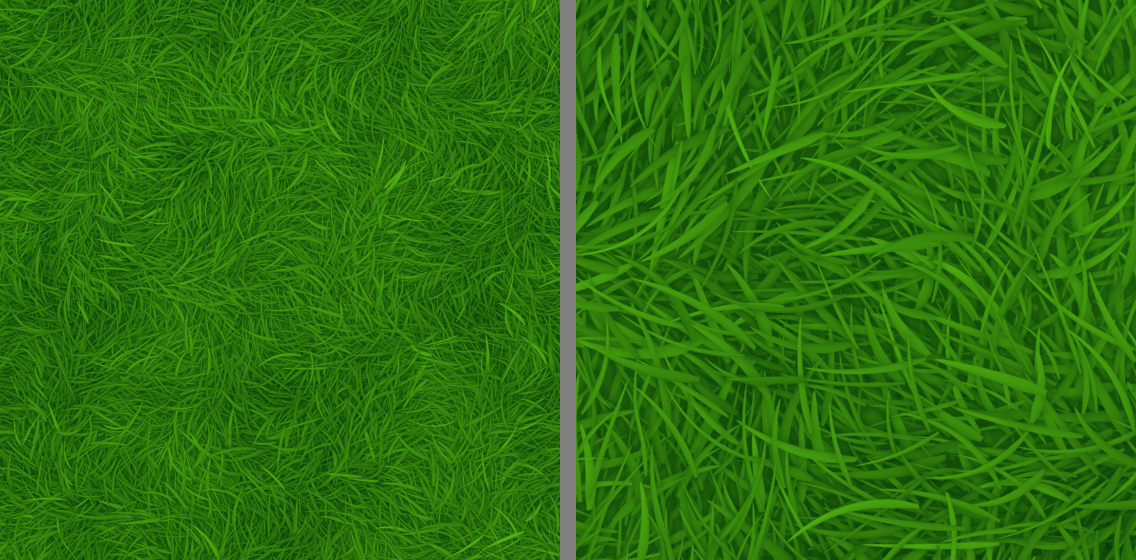
Left, the full canvas; right, a detail of the centre.
Write a Shadertoy shader that draws this texture.

```glsl
const vec3 DARK_GREEN = vec3(0.06, 0.28, 0.03);
const vec3 BRIGHT_GREEN = vec3(0.26, 0.60, 0.05);
const int LAYERS = 14;
const float REACH_HIGH = 0.052;      // farthest a top blade extends from its centre
const float REACH_LOW = 0.034;       // the same for the bottom layer
const float CELLS_PER_REACH = 1.25;
const float JITTER = 0.5;            // keeps every blade inside its 3 by 3 cells
const float THIN = 0.0015;           // half widths of blades
const float WIDE = 0.0043;
const float SHORT = 0.40;            // half lengths, as shares of the reach
const float LONG = 0.84;
const float MAX_BEND = 0.27;
const float SPREAD = 0.90;           // scatter around the flow, radians
const float SHADOW_SIZE = 0.0070;
const float SHADOW_DEPTH = 0.13;
const float MAX_SHADOW = 0.38;
const float TONE_LOW = 0.56;
const float TONE_HIGH = 0.90;
const float TONE_VARIATION = 0.34;
const float GROUND_TONE = 0.46;
const float PATCH_SCALE = 6.0;       // broad patches of light
const float PATCH_DEPTH = 0.18;

// Integer hash giving three values in 0..1
vec3 hash3(ivec3 p) {
    uvec3 v = uvec3(p) * 1664525u + 1013904223u;
    v.x += v.y * v.z; v.y += v.z * v.x; v.z += v.x * v.y;
    v ^= v >> 16u;
    v.x += v.y * v.z; v.y += v.z * v.x; v.z += v.x * v.y;
    return vec3(v >> 8u) / 16777216.0;
}

float valueNoise(vec2 p, int seed) {
    ivec2 i = ivec2(floor(p));
    vec2 f = fract(p);
    f = f * f * (3.0 - 2.0 * f);
    float a = hash3(ivec3(i, seed)).x;
    float b = hash3(ivec3(i + ivec2(1, 0), seed)).x;
    float c = hash3(ivec3(i + ivec2(0, 1), seed)).x;
    float d = hash3(ivec3(i + ivec2(1, 1), seed)).x;
    return mix(mix(a, b, f.x), mix(c, d, f.x), f.y);
}

// Direction in which the grass lies
float flowAngle(vec2 p) {
    return 2.3 + 1.3 * sin(9.0 * p.x + 5.0 * p.y + 1.0)
               + 1.2 * sin(13.0 * p.y - 7.0 * p.x + 2.5);
}

// Bent, tapered blade: x = distance, y = place from base to tip, z = place across
vec3 bladeShape(vec2 p, float halfLength, float halfWidth, float bend) {
    float t = clamp(p.x / halfLength, -1.0, 1.0);
    float slope = 2.0 * bend * t;
    float across = (p.y - bend * halfLength * (t * t - 0.3)) * inversesqrt(1.0 + slope * slope);
    float along = 0.5 + 0.5 * t;
    float width = halfWidth * sqrt(1.0 - along) * min(1.0, 0.4 + 3.0 * along);
    float dist = max(abs(across) - width, abs(p.x) - halfLength);
    return vec3(dist, along, clamp(across / max(width, 0.0002), -1.0, 1.0));
}

// Grass tone, gathered from the top layer down until nothing shows through
float grassTone(vec2 uv, float pixel) {
    float tone = 0.0, shadow = 0.0, open = 1.0;
    for (int layer = 0; layer < LAYERS; layer++) {
        float depth = float(layer) / float(LAYERS - 1);
        float reach = mix(REACH_HIGH, REACH_LOW, depth);
        float cell = reach / CELLS_PER_REACH;
        vec2 offset = hash3(ivec3(layer, 77, 503)).xy;
        ivec2 home = ivec2(floor(uv / cell + offset));
        for (int n = 0; n < 9; n++) {
            // Blade centre, skipped when out of reach
            ivec2 id = home + ivec2(n % 3, n / 3) - 1;
            vec3 place = hash3(ivec3(id, layer));
            vec2 centre = (vec2(id) + 0.5 + JITTER * (place.xy - 0.5) - offset) * cell;
            vec2 p = uv - centre;
            if (dot(p, p) > reach * reach) continue;

            vec3 form = hash3(ivec3(id, layer + 100));
            float angle = flowAngle(centre) + SPREAD * (2.0 * place.z - 1.0);
            float c = cos(angle), s = sin(angle);
            p = vec2(c * p.x + s * p.y, c * p.y - s * p.x);
            float halfLength = reach * mix(SHORT, LONG, form.x);
            float halfWidth = mix(THIN, WIDE, form.y * form.y);
            vec3 blade = bladeShape(p, halfLength, halfWidth, MAX_BEND * (2.0 * form.z - 1.0));
            if (blade.x > SHADOW_SIZE) continue;

            // Lit side, rounded edges and pale tip
            float variety = fract(form.x * 61.0);
            float side = fract(form.y * 53.0) < 0.5 ? -1.0 : 1.0;
            float bladeTone = mix(TONE_HIGH, TONE_LOW, depth)
                + TONE_VARIATION * (variety - 0.5)
                + 0.22 * (blade.y - 0.5)
                + 0.09 * side * blade.z
                - 0.10 * blade.z * blade.z
                + 0.22 * smoothstep(0.88, 1.0, variety) * (1.0 - depth);
            float cover = clamp(0.5 - blade.x / pixel, 0.0, 1.0);
            tone += open * cover * (bladeTone - min(shadow, MAX_SHADOW));
            open *= 1.0 - cover;
            if (open < 0.03) return tone / (1.0 - open);

            // Soft shadow on everything below
            float near = 1.0 - max(blade.x, 0.0) / SHADOW_SIZE;
            shadow += SHADOW_DEPTH * near * near;
        }
    }
    return tone + open * (GROUND_TONE - min(shadow, MAX_SHADOW));
}

void mainImage(out vec4 fragColor, in vec2 fragCoord) {
    vec2 uv = fragCoord / iResolution.y;
    float tone = grassTone(uv, 1.4 / iResolution.y);
    float patches = valueNoise(uv * PATCH_SCALE, 907) + valueNoise(uv * PATCH_SCALE * 2.3, 911);
    tone += PATCH_DEPTH * (patches - 1.0);
    fragColor = vec4(mix(DARK_GREEN, BRIGHT_GREEN, clamp(tone, -0.15, 1.3)), 1.0);
}
```
